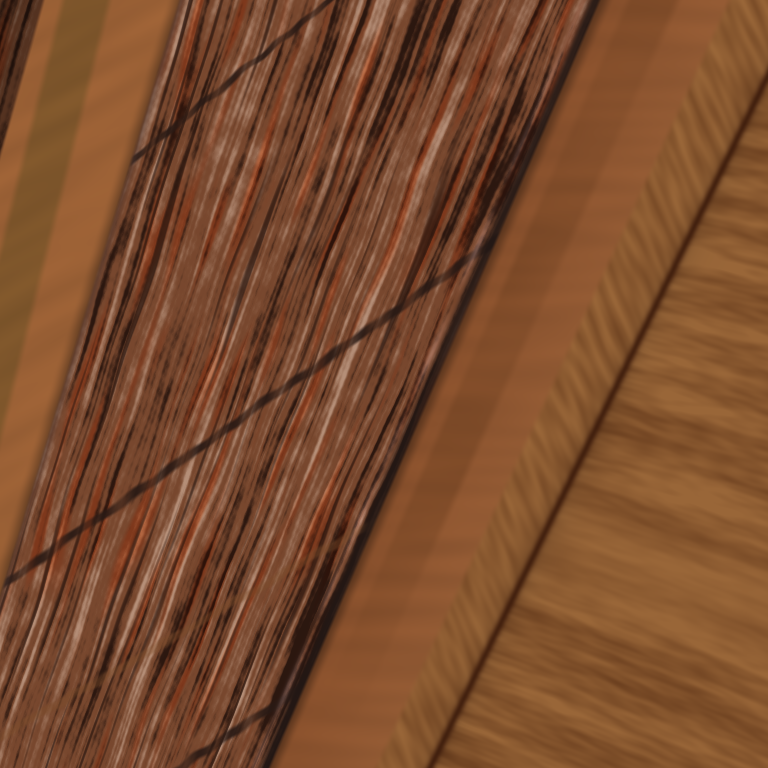
Reproduce this texture procedurally as a three.js fragment shader.

```glsl
// Slanted panel of bound reeds set between smooth wooden rails and a grained board
#define SOFT 0.003
#define REED_DARK vec3(0.17, 0.09, 0.06)
#define REED_MID vec3(0.47, 0.28, 0.18)
#define REED_PALE vec3(0.71, 0.56, 0.47)
#define RAIL_WARM vec3(0.61, 0.38, 0.21)
#define RAIL_OLIVE vec3(0.50, 0.34, 0.17)
#define RAIL_SHADE vec3(0.46, 0.27, 0.14)
#define BOARD_LIGHT vec3(0.60, 0.40, 0.22)
#define BOARD_DARK vec3(0.40, 0.23, 0.11)
#define GROOVE vec3(0.27, 0.12, 0.05)
#define REED_COUNT 42.0

varying vec2 vUv;

vec2 hashDir(vec2 cell) {
  float h = fract(sin(dot(cell, vec2(127.1, 311.7))) * 43758.5);
  return vec2(cos(h * 6.2832), sin(h * 6.2832));
}

// Gradient noise, scaled to about -1..1
float noise(vec2 p) {
  vec2 i = floor(p), f = fract(p);
  vec2 u = f * f * f * (f * (f * 6.0 - 15.0) + 10.0);
  vec2 e = vec2(1.0, 0.0);
  float low = mix(dot(hashDir(i), f), dot(hashDir(i + e.xy), f - e.xy), u.x);
  float high = mix(dot(hashDir(i + e.yx), f - e.yx), dot(hashDir(i + e.xx), f - e.xx), u.x);
  return 1.5 * mix(low, high, u.y);
}

// 0 left of a slanted edge x = base + slope * y, 1 right of it
float rightOf(vec2 p, float base, float slope, float soft) {
  return smoothstep(-soft, soft, p.x - base - slope * p.y);
}

// Soft dark line y = base + slope * x
float cord(vec2 p, float base, float slope, float width) {
  float wobble = 0.004 * noise(p * 28.0);
  float d = abs(p.y - base - slope * p.x + wobble) / sqrt(1.0 + slope * slope);
  return 1.0 - smoothstep(width * 0.3, width, d);
}

// Reeds: s runs across the bundle, y along it
vec3 reeds(float s, float y) {
  float across = s * REED_COUNT + 0.35 * noise(vec2(s * 9.0, y * 7.0));
  float tone = 0.52 + 0.22 * noise(vec2(s * 6.0, y * 4.0 + 3.0));
  tone += 0.42 * noise(vec2(across, y * 2.6));
  tone += 0.36 * noise(vec2(across * 2.1 + 17.0, y * 4.5));
  tone += 0.16 * noise(vec2(across * 0.8, y * 38.0));
  tone += 0.025 * sin(y * 520.0 + floor(across * 2.0) * 2.4);
  tone -= 0.22 * smoothstep(0.72, 1.0, s);
  vec3 col = mix(REED_DARK, REED_MID, smoothstep(0.0, 0.46, tone));
  col = mix(col, REED_PALE, smoothstep(0.48, 1.1, tone));
  float rust = smoothstep(0.1, 0.7, noise(vec2(across * 0.7 + 40.0, y * 5.0)));
  col = mix(col, col * vec3(1.05, 0.78, 0.6), rust);
  float gap = smoothstep(0.28, 0.7, noise(vec2(across * 1.3 + 71.0, y * 2.2)));
  return mix(col, REED_DARK, 0.75 * gap);
}

// Bundle with its binding cords and shadowed right border
vec3 reedPanel(vec2 p, float leftX, float rightX) {
  float s = (p.x - leftX) / (rightX - leftX);
  vec3 col = reeds(s, p.y);
  float twist = 0.72 + 0.2 * sin(p.x * 150.0);
  float bind = cord(p, 0.236, 0.698, 0.008);
  bind = max(bind, cord(p, 0.650, 0.815, 0.006));
  bind = max(bind, cord(p, -0.155, 0.663, 0.008));
  col = mix(col, vec3(0.16, 0.10, 0.08), bind * twist);
  col = mix(col, RAIL_WARM * 0.8, 0.4 * cord(p, 0.040, 0.576, 0.008));
  float inset = rightX - p.x;
  col = mix(col, vec3(0.13, 0.09, 0.08), 0.85 * (1.0 - smoothstep(0.006, 0.02, inset)));
  float glint = exp(-pow((inset - 0.021) / 0.004, 2.0));
  col += glint * vec3(0.13, 0.12, 0.13) * (0.6 + noise(vec2(3.0, p.y * 14.0)));
  return mix(col, vec3(0.28, 0.20, 0.18), 0.5 * (1.0 - smoothstep(0.0, 0.012, p.x - leftX)));
}

// Left rail: warm faces around an olive stripe
vec3 leftRail(vec2 p) {
  float stripe = rightOf(p, -0.168, 0.250, 0.006) * (1.0 - rightOf(p, -0.107, 0.250, 0.006));
  vec3 col = mix(RAIL_WARM, RAIL_OLIVE, stripe);
  col *= 0.99 + 0.06 * noise(vec2(p.x * 5.0, p.y * 32.0 - p.x * 18.0));
  return col * (1.0 - 0.35 * rightOf(p, -0.073, 0.301, 0.012));
}

// Right rail: t runs from the reeds to the bevel
vec3 rightRail(vec2 p, float t) {
  float stripe = smoothstep(0.18, 0.26, t) * (1.0 - smoothstep(0.56, 0.65, t));
  float patchTone = 0.55 + 0.35 * noise(vec2(t, p.y * 7.0));
  vec3 col = mix(vec3(0.53, 0.31, 0.17), vec3(0.57, 0.35, 0.20), t);
  col = mix(col, RAIL_SHADE, stripe * patchTone * smoothstep(0.0, 0.45, p.y));
  col *= 1.0 + 0.05 * noise(vec2(p.x * 6.0, p.y * 42.0));
  return col * mix(0.7, 1.0, smoothstep(0.0, 0.12, t));
}

// Board: grain falls toward the right, steeper near the bottom
vec3 board(vec2 p) {
  float v = p.y + (p.x - 0.6) * mix(0.40, 0.10, p.y);
  float grain = 0.40 * noise(vec2(p.x * 3.0, v * 24.0));
  grain += 0.36 * noise(vec2(p.x * 5.0 + 8.0, v * 62.0));
  grain += 0.20 * noise(vec2(p.x * 28.0, v * 130.0));
  float calm = exp(-pow((v - 0.34) / 0.08, 2.0));
  float shade = 0.36 + grain * (1.0 - 0.6 * calm) - 0.18 * calm;
  return mix(BOARD_LIGHT, BOARD_DARK, clamp(shade, 0.0, 1.0));
}

// Bevel strip with short steep grain ticks
vec3 bevel(vec2 p) {
  float ticks = noise(vec2(p.x * 75.0 + p.y * 32.0, p.y * 14.0 - p.x * 8.0));
  return mix(BOARD_LIGHT, BOARD_DARK, clamp(0.28 + 0.38 * ticks, 0.0, 1.0));
}

void main() {
  vec2 p = vUv;
  float leftX = -0.067 + 0.301 * p.y;
  float rightX = 0.351 + 0.430 * p.y;
  float bevelX = 0.490 + 0.460 * p.y;

  // Layers from left to right
  vec3 col = reeds((p.x - 0.28 * p.y) * 2.0 + 3.0, p.y) * 0.7;
  col = mix(col, leftRail(p), rightOf(p, -0.223, 0.280, SOFT));
  col = mix(col, reedPanel(p, leftX, rightX), rightOf(p, -0.067, 0.301, SOFT));
  float t = (p.x - rightX) / (bevelX - rightX);
  col = mix(col, rightRail(p, t), rightOf(p, 0.351, 0.430, SOFT));
  col = mix(col, bevel(p), rightOf(p, 0.490, 0.460, SOFT * 2.0));
  col = mix(col, board(p), rightOf(p, 0.560, 0.488, SOFT));

  // Groove between bevel and board
  float g = (p.x - 0.560 - 0.488 * p.y) * 0.9;
  col = mix(col, GROOVE, 0.85 * exp(-pow(g / 0.0055, 2.0)));
  col *= 1.0 - 0.15 * exp(-abs(g) / 0.015);
  gl_FragColor = vec4(col, 1.0);
}
```
